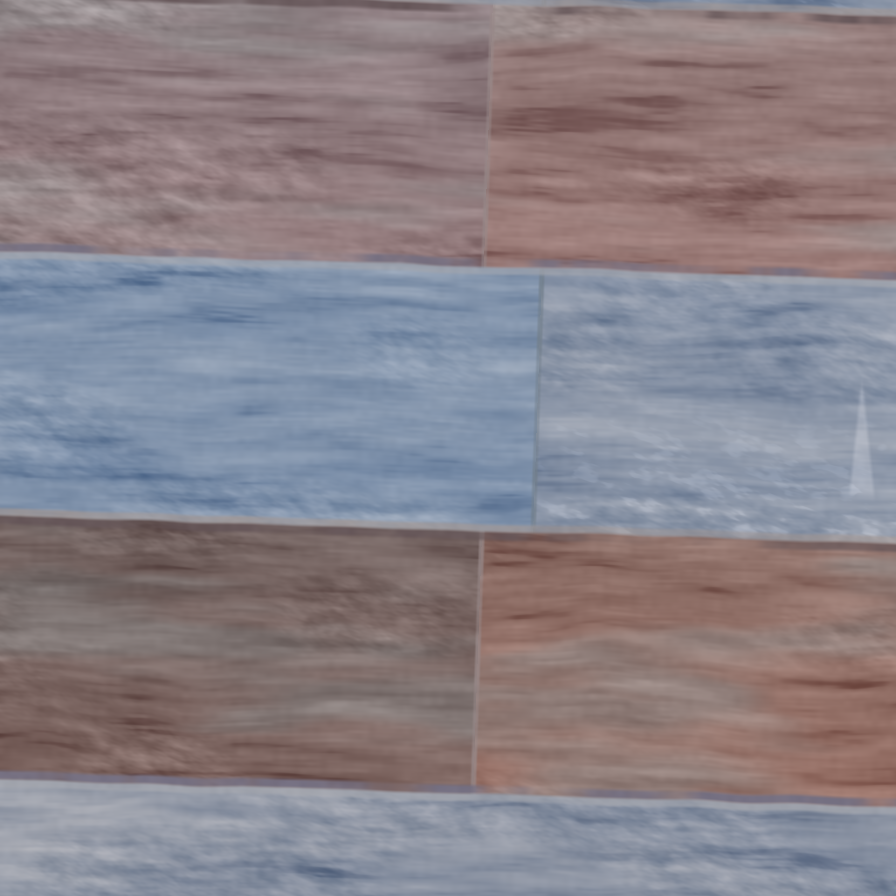
A Shadertoy shader for this texture:

```glsl
// Weathered wooden planks in slightly tilted courses, alternating brown and blue.
// Each plank gets its own tint and stretched-noise grain; worn pale and dark
// lines mark the long seams, and thin grey lines mark the butt joints.

const float COURSE = 0.2945; // height of one course

float hash(vec2 p) {
    vec3 q = fract(p.xyx * vec3(0.1031, 0.1030, 0.0973));
    q += dot(q, q.yzx + 33.33);
    return fract((q.x + q.y) * q.z);
}

float noise(vec2 p) {
    vec2 i = floor(p), f = fract(p);
    f = f * f * (3.0 - 2.0 * f);
    return mix(mix(hash(i), hash(i + vec2(1, 0)), f.x),
               mix(hash(i + vec2(0, 1)), hash(i + vec2(1, 1)), f.x), f.y);
}

float fbm(vec2 p) {
    float sum = 0.0, amp = 0.53;
    for (int i = 0; i < 3; i++) {
        sum += amp * noise(p);
        p = p * 2.03 + 17.3;
        amp *= 0.58;
    }
    return sum;
}

// Soft line of half width w around d = 0
float line(float d, float w) {
    return 1.0 - smoothstep(0.3 * w, w + 0.5 / iResolution.y, abs(d));
}

// Colour of a course; p.x runs along it, p.y counts courses downwards
vec3 plank(vec2 p, float row) {
    bool brown = mod(row, 2.0) < 0.5;
    float depth = p.y - row;
    float joint = 0.545 - 0.006 * row - 0.01 * (depth - 0.5)
                + (brown ? 0.0 : 0.061) + 0.6 * step(2.5, row);
    float right = step(joint, p.x);

    // Grain: fine fibres, broad bands and patches of slanted figure
    vec2 q = vec2(p.x, p.y * COURSE) + (row * 2.0 + right + 4.0) * vec2(3.7, 1.9);
    q.y += 0.014 * noise(q * vec2(5.0, 9.0));
    float fine = fbm(q * vec2(9.0, 75.0)) - 0.5;
    float broad = fbm(q * vec2(3.0, 17.0)) - 0.5;
    float patchy = smoothstep(0.4, 0.75, noise(q * vec2(4.5, 10.0) + 8.0));
    float figure = fbm(vec2(q.x + 0.9 * q.y, q.y - 0.35 * q.x) * vec2(30.0, 85.0)) - 0.5;
    float streak = smoothstep(0.08, 0.3, -fine) * smoothstep(-0.15, 0.2, -broad);

    vec3 col;
    if (brown) {
        vec3 upper = mix(vec3(0.565, 0.485, 0.495), vec3(0.585, 0.475, 0.465), right);
        vec3 lower = mix(vec3(0.485, 0.405, 0.390), vec3(0.575, 0.440, 0.405), right);
        col = mix(upper, lower, clamp(row * 0.5, 0.0, 1.0));
        // Redder towards the lower edge, greyer where the finish has worn
        col += vec3(0.03, -0.005, -0.015) * (depth - 0.5);
        col = mix(col, vec3(dot(col, vec3(0.34))), 0.5 * smoothstep(0.0, 0.3, broad));
        // Dark stain in the lower left plank
        vec2 stain = (p - vec2(0.12, 2.22)) / vec2(0.16, 0.25);
        col -= 0.055 * exp(-dot(stain, stain));
        col += vec3(0.18, 0.19, 0.19) * fine + 0.15 * broad + 0.20 * patchy * figure;
        col -= vec3(0.07, 0.08, 0.075) * streak;
    } else {
        col = mix(vec3(0.505, 0.575, 0.670), vec3(0.525, 0.570, 0.645), right);
        col = mix(col, vec3(0.545, 0.575, 0.635), step(2.5, row));
        col += vec3(0.20, 0.17, 0.13) * fine + vec3(0.15, 0.12, 0.08) * broad
             + vec3(0.20, 0.17, 0.14) * patchy * figure;
        col -= vec3(0.065, 0.06, 0.05) * streak;
        // Pale chalky scuffs in the lower half
        float scuff = smoothstep(0.05, 0.25, figure) * smoothstep(0.4, 0.75, depth);
        col += 0.04 * scuff * right;
        // One tapering scrape near the right edge
        float taper = 0.014 * clamp((depth - 0.38) / 0.45, 0.0, 1.0);
        float scrape = smoothstep(0.36, 0.45, depth) * smoothstep(0.86, 0.78, depth)
                     * step(abs(row - 1.0), 0.5);
        col += vec3(0.09, 0.08, 0.07) * scrape
             * smoothstep(0.003, -0.003, abs(p.x - 0.962) - taper);
    }

    // Butt joint, partly worn away
    float wear = 0.45 + 0.4 * noise(vec2(row * 7.0, depth * 14.0));
    vec3 jointColor = brown ? vec3(0.59, 0.53, 0.53) : vec3(0.45, 0.50, 0.55);
    return mix(col, jointColor, wear * line(p.x - joint, 0.004));
}

void mainImage(out vec4 fragColor, in vec2 fragCoord) {
    vec2 uv = fragCoord / iResolution.xy;
    float wobble = 0.003 * (noise(vec2(uv.x * 18.0, uv.y * 4.0)) - 0.5);
    vec2 p = vec2(uv.x, (1.0 - uv.y - 0.031 * uv.x + 0.0135 + wobble) / COURSE);

    // Distance from the nearest seam, positive on its brown side
    float seam = floor(p.y + 0.5);
    float odd = mod(seam, 2.0);
    float d = (p.y - seam) * COURSE * (1.0 - 2.0 * odd);

    // Nearest brown and blue courses, blended softly across the seam
    float brownRow = 2.0 * floor((p.y - 0.5) / 2.0 + 0.5);
    float blueRow = 2.0 * floor((p.y - 1.5) / 2.0 + 0.5) + 1.0;
    vec3 col = mix(plank(p, blueRow), plank(p, brownRow), smoothstep(-0.0025, 0.0025, d));

    // Pale edge on the blue side, shadow on the brown side, both uneven
    float worn = fbm(vec2(uv.x * 16.0, seam * 9.0 + 30.0));
    vec3 shadow = mix(vec3(0.40, 0.34, 0.35), vec3(0.46, 0.44, 0.51), odd);
    vec3 pale = mix(vec3(0.63, 0.59, 0.58), vec3(0.64, 0.65, 0.68), odd);
    col = mix(col, shadow, line(d - 0.005, 0.007) * smoothstep(0.15, 0.75, worn));
    col = mix(col, pale, line(d + 0.0035, 0.006) * (0.4 + 0.5 * worn));

    // Slight mottling over the whole surface
    col += 0.02 * (noise(uv * 130.0) - 0.5);
    fragColor = vec4(clamp(col, 0.0, 1.0), 1.0);
}
```
